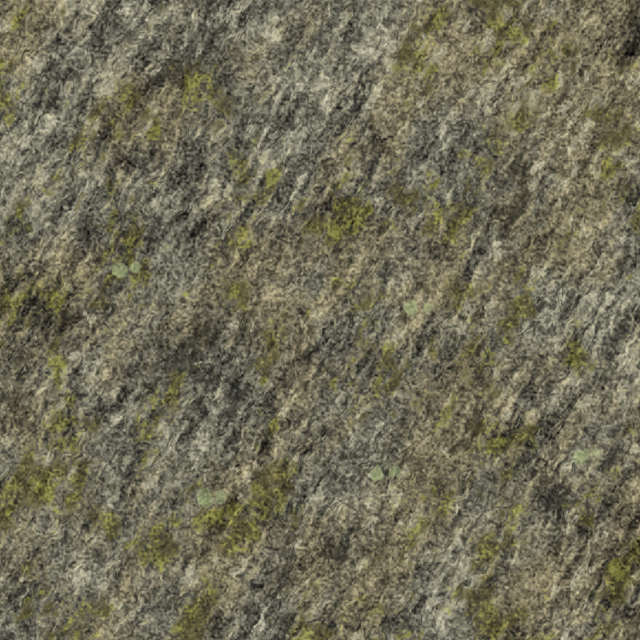
This texture is drawn by a Shadertoy shader. Its source:

```glsl
// Weathered schist: grey-brown stone with short slanted streaks and fine grain,
// dark pits and cracks, pale crust, olive moss and a few pairs of round lichen.
// Layers of value noise, stretched along the slant, set the tone and the masks.

#define SLANT 1.05          // streak direction in radians from horizontal
#define BASE_TONE 0.455
#define PATCH_GAIN 0.13
#define STREAK_GAIN 0.44
#define MOTTLE_GAIN 0.30
#define GRAIN_GAIN 0.34
#define MOSS_LEVEL 0.69     // higher values leave less cover
#define CRUST_LEVEL 0.68
#define PIT_LEVEL 0.67
#define LICHEN_CELL 0.40
#define LICHEN_RADIUS 0.013

const vec3 STONE_TINT = vec3(1.0, 0.965, 0.80);
const vec3 BROWN_TINT = vec3(1.03, 0.965, 0.76);
const vec3 SLATE_TINT = vec3(0.975, 0.965, 0.84);
const vec3 CRUST = vec3(0.69, 0.68, 0.58);
const vec3 MOSS_DARK = vec3(0.31, 0.29, 0.17);
const vec3 MOSS_BRIGHT = vec3(0.44, 0.44, 0.20);
const vec3 LICHEN = vec3(0.58, 0.62, 0.45);

float hash(vec2 p) {
    vec3 v = fract(vec3(p.xyx) * 0.1031);
    v += dot(v, v.yzx + 33.33);
    return fract((v.x + v.y) * v.z);
}

float noise(vec2 p) {
    vec2 cell = floor(p), f = fract(p);
    f = f * f * (3.0 - 2.0 * f);
    float low = mix(hash(cell), hash(cell + vec2(1, 0)), f.x);
    float high = mix(hash(cell + vec2(0, 1)), hash(cell + vec2(1, 1)), f.x);
    return mix(low, high, f.y);
}

// Layered noise, normalised to a mean of one half
float fbm(vec2 p, int octaves) {
    float sum = 0.0, total = 0.0, weight = 1.0;
    for (int i = 0; i < octaves; i++) {
        sum += weight * noise(p);
        total += weight;
        weight *= 0.6;
        p = p * 2.03 + vec2(17.3, 41.7);
    }
    return sum / total;
}

// Coverage of scattered pairs of round spots, one pair per cell
float lichenPairs(vec2 p, float ragged) {
    float cover = 0.0;
    vec2 home = floor(p / LICHEN_CELL);
    for (int y = -1; y <= 1; y++)
    for (int x = -1; x <= 1; x++) {
        vec2 cell = home + vec2(x, y);
        vec2 jitter = vec2(hash(cell + 71.0), hash(cell + 113.0));
        vec2 d = p - (cell + 0.2 + 0.6 * jitter) * LICHEN_CELL;
        float big = length(d) - LICHEN_RADIUS;
        float small = length(d - LICHEN_RADIUS * vec2(2.0, 0.3)) - 0.68 * LICHEN_RADIUS;
        float edge = min(big, small) + 0.016 * ragged;
        cover = max(cover, 1.0 - smoothstep(-0.002, 0.002, edge));
    }
    return cover;
}

void mainImage(out vec4 fragColor, in vec2 fragCoord) {
    vec2 p = fragCoord / iResolution.y;

    // Coordinates across (x) and along (y) the slant, bent at two scales
    vec2 along = vec2(cos(SLANT), sin(SLANT));
    vec2 q = vec2(dot(p, vec2(along.y, -along.x)), dot(p, along)) + 20.0;
    q.x += 0.016 * (fbm(q * 9.0, 2) - 0.5);
    q += 0.008 * (vec2(noise(q * 70.0), noise(q * 70.0 + 50.0)) - 0.5);

    // Centred tone layers, coarse to fine
    float broad = fbm(q * vec2(10.0, 6.0), 4) - 0.5;
    float hue = fbm(q * vec2(9.0, 6.0) + 60.0, 4) - 0.5;
    float mottle = fbm(q * vec2(72.0, 50.0) + 9.0, 3) - 0.5;
    float streak = fbm(q * vec2(110.0, 21.0) + 31.0, 3) - 0.5;
    float grain = 0.7 * (noise(q * 225.0) + noise(p * 290.0 + 77.0) - 1.0);
    float streaky = smoothstep(-0.15, 0.15, fbm(q * vec2(9.0, 7.0) + 150.0, 3) - 0.5);

    // Bare stone, from slate grey to warm brown
    float tone = BASE_TONE + PATCH_GAIN * broad + MOTTLE_GAIN * mottle
               + STREAK_GAIN * mix(0.4, 1.3, streaky) * streak + GRAIN_GAIN * grain;
    vec3 tint = mix(SLATE_TINT, BROWN_TINT, smoothstep(-0.18, 0.18, hue + 0.4 * streak));
    vec3 color = tone * mix(STONE_TINT, tint, 0.9);

    // Dark pits and thin broken cracks
    float pitField = fbm(q * vec2(38.0, 21.0) + 83.0, 4) - 0.25 * broad + 0.25 * mottle;
    float pits = smoothstep(PIT_LEVEL - 0.06, PIT_LEVEL + 0.08, pitField);
    float vein = abs(fbm(q * vec2(12.0, 7.0) + 210.0, 4) - 0.5 + 0.2 * mottle);
    float cracks = (1.0 - smoothstep(0.002, 0.022, vein)) * smoothstep(0.06, 0.18, -hue + 0.5 * mottle);
    color *= 1.0 - 0.34 * max(pits, 0.8 * cracks);

    // Pale crust in ragged flecks
    float crustField = fbm(q * vec2(60.0, 36.0) + 121.0, 4) + 0.35 * broad + 0.3 * streak;
    float crust = smoothstep(CRUST_LEVEL - 0.04, CRUST_LEVEL + 0.07, crustField);
    color = mix(color, CRUST * (1.0 + 0.4 * grain + 0.4 * mottle), 0.62 * crust);

    // Moss in small, loose, grainy clumps
    float mossField = fbm(q * vec2(20.0, 12.0) + 171.0, 4) + 0.5 * mottle + 0.12 * grain;
    float moss = smoothstep(MOSS_LEVEL - 0.11, MOSS_LEVEL + 0.08, mossField);
    float lush = smoothstep(0.40, 0.72, fbm(q * 38.0 + 240.0, 3) + 0.25 * grain);
    vec3 mossColor = mix(MOSS_DARK, MOSS_BRIGHT, lush) * (1.0 + 0.6 * grain + 0.6 * streak);
    color = mix(color, mossColor, 0.75 * moss);

    // Round lichen
    float lichen = lichenPairs(p, mottle);
    color = mix(color, LICHEN * (1.0 + 0.25 * grain + 0.4 * mottle), 0.82 * lichen);

    fragColor = vec4(clamp(color, 0.0, 1.0), 1.0);
}
```
